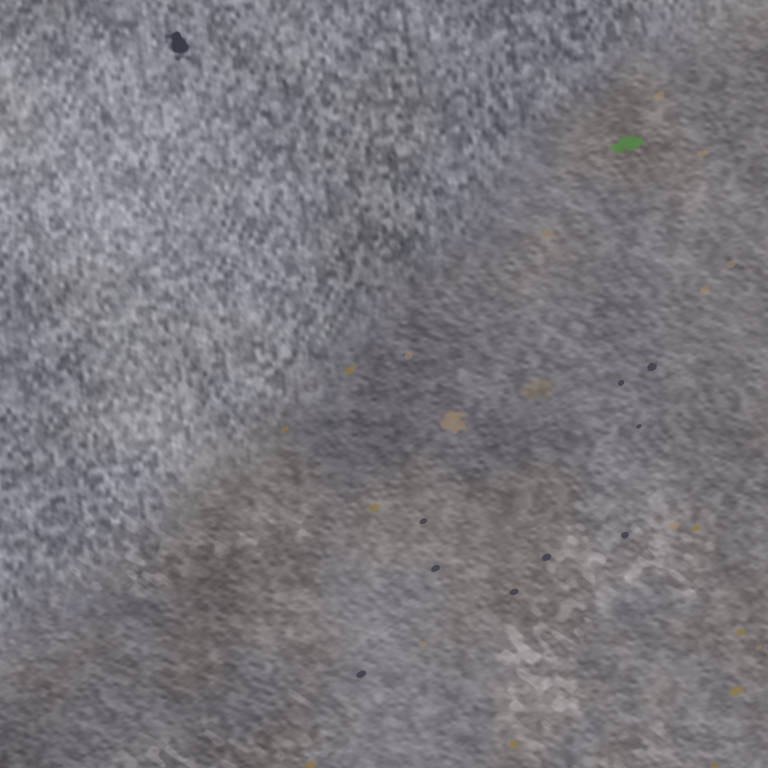
This texture is drawn by a Shadertoy shader. Its source:

```glsl
// Worn grey asphalt: coarse bluish grit meeting smoother, dusty ground along a diagonal.

const vec3 COARSE_TINT = vec3(-0.006, -0.004, 0.034);
const vec3 SMOOTH_TINT = vec3(0.002, -0.009, 0.017);
const vec3 DUST_TINT = vec3(0.020, 0.012, -0.018);
const vec3 TAR = vec3(0.22, 0.22, 0.27);
const vec3 LEAF = vec3(0.32, 0.52, 0.27);
const vec3 SAND = vec3(0.60, 0.52, 0.42);
const vec3 OCHRE = vec3(0.55, 0.47, 0.26);

float hash(vec2 p) {
    return fract(sin(dot(p, vec2(127.1, 311.7))) * 43758.55);
}

vec2 rotate(vec2 p, float angle) {
    float c = cos(angle), s = sin(angle);
    return vec2(c * p.x + s * p.y, c * p.y - s * p.x);
}

float noise(vec2 p) {
    vec2 i = floor(p), f = fract(p);
    f = f * f * (3.0 - 2.0 * f);
    float low = mix(hash(i), hash(i + vec2(1, 0)), f.x);
    float high = mix(hash(i + vec2(0, 1)), hash(i + vec2(1, 1)), f.x);
    return mix(low, high, f.y);
}

float fbm(vec2 p) {
    float sum = 0.0, weight = 0.53;
    for (int i = 0; i < 4; i++) {
        sum += weight * noise(p);
        p = rotate(p, 0.6) * 2.03 + 17.3;
        weight *= 0.5;
    }
    return sum;
}

// Two crossed layers of stretched grains, centred on zero
float grit(vec2 p, vec2 density, float angle) {
    float large = noise(rotate(p, angle) * density);
    float small = noise(rotate(p, angle + 0.5) * density * 1.35 + 41.0);
    return 0.65 * large + 0.35 * small - 0.5;
}

// Soft round patch of light or shade
float patchAt(vec2 p, vec2 centre, float radius) {
    vec2 d = (p - centre) / radius;
    return exp(-dot(d, d));
}

// Ragged oval mark with a soft rim
float mark(vec2 p, vec2 centre, vec2 size, float angle) {
    float r = length(rotate(p - centre, angle) / size);
    r += 0.7 * (noise(p * 130.0) - 0.5);
    return 1.0 - smoothstep(0.65, 1.15, r);
}

// Small scattered specks inside a box
float specks(vec2 p, vec2 corner, vec2 extent, float radius, float seed) {
    float cover = 0.0;
    for (int i = 0; i < 9; i++) {
        vec2 id = vec2(float(i), seed);
        vec2 centre = corner + extent * vec2(hash(id), hash(id + 5.7));
        float size = radius * mix(0.5, 1.0, hash(id + 9.1));
        cover = max(cover, mark(p, centre, vec2(1.3, 0.9) * size, 0.4));
    }
    return cover;
}

void mainImage(out vec4 fragColor, in vec2 fragCoord) {
    vec2 uv = fragCoord / iResolution.xy;

    // Diagonal border between the coarse and the smooth ground
    float border = uv.y - 0.9 * uv.x - 0.14 + 0.22 * (fbm(uv * 5.0) - 0.5);
    float coarse = smoothstep(-0.08, 0.08, border);

    // Grain: upright and crisp above, flat and tilted below
    float coarseGrit = 0.34 * grit(uv, vec2(150.0, 105.0), 0.15);
    float smoothGrit = 0.19 * grit(uv, vec2(95.0, 175.0), -0.35);
    float grain = mix(smoothGrit, coarseGrit, coarse);

    // Broad mottling, light and shade
    float light = mix(0.448, 0.490, coarse) + grain;
    light += 0.20 * (fbm(uv * 4.0 + 8.0) - 0.5);
    light += 0.11 * (fbm(rotate(uv, -0.5) * vec2(14.0, 26.0)) - 0.5);
    light += 0.035 * patchAt(uv, vec2(0.12, 0.90), 0.25);
    light += 0.040 * patchAt(uv, vec2(0.22, 0.42), 0.09);
    light += 0.035 * patchAt(uv, vec2(0.98, 0.65), 0.20);
    light -= 0.035 * patchAt(uv, vec2(0.04, 0.50), 0.14);
    light -= 0.030 * patchAt(uv, vec2(0.55, 0.36), 0.14);
    light -= 0.030 * patchAt(uv, vec2(0.78, 0.74), 0.12);

    // Pale flakes gathered in the lower ground
    float flakeZone = smoothstep(0.50, 0.68, fbm(uv * 7.0 + 31.0));
    flakeZone *= 1.0 - smoothstep(0.25, 0.45, uv.y);
    float flakes = smoothstep(0.45, 0.75, noise(rotate(uv, -0.6) * vec2(65.0, 105.0)));
    light += 0.10 * flakeZone * flakes;

    // Cool grit, warmer dust
    vec3 color = vec3(light) + mix(SMOOTH_TINT, COARSE_TINT, coarse);
    float dust = smoothstep(0.45, 0.72, fbm(uv * 6.0 + 53.0));
    dust += 0.5 * smoothstep(0.75, 1.0, uv.x) + 0.5 * flakeZone;
    color += DUST_TINT * min(dust, 1.0) * mix(1.0, 0.5, coarse);

    // Litter: tar spot, leaf, sandy smears and specks
    color = mix(color, TAR, 0.95 * mark(uv, vec2(0.232, 0.941), vec2(0.015, 0.018), 0.2));
    color = mix(color, LEAF, 0.85 * mark(uv, vec2(0.82, 0.812), vec2(0.021, 0.009), 0.25));
    color = mix(color, SAND, 0.65 * mark(uv, vec2(0.59, 0.45), vec2(0.022, 0.013), -0.2));
    color = mix(color, OCHRE, 0.25 * mark(uv, vec2(0.70, 0.495), vec2(0.025, 0.015), 0.5));
    color = mix(color, TAR, 0.75 * specks(uv, vec2(0.45, 0.12), vec2(0.52, 0.45), 0.006, 3.0));
    color = mix(color, OCHRE, 0.65 * specks(uv, vec2(0.0, 0.0), vec2(1.0, 0.6), 0.007, 12.0));
    color = mix(color, SAND, 0.60 * specks(uv, vec2(0.5, 0.1), vec2(0.5, 0.8), 0.007, 23.0));

    fragColor = vec4(clamp(color, 0.0, 1.0), 1.0);
}
```
